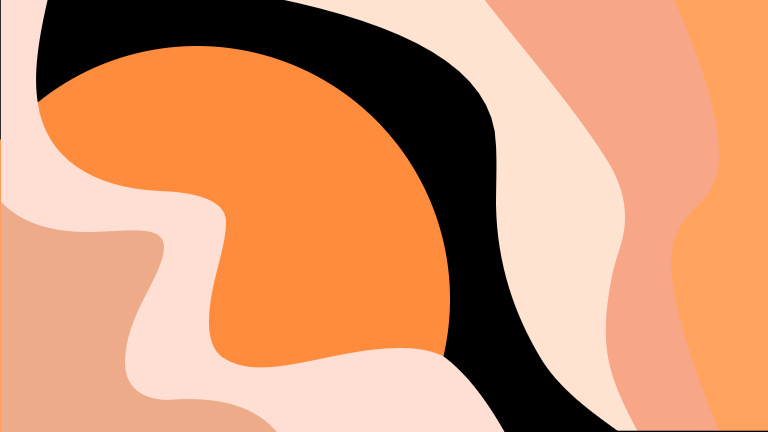
This background is drawn by a WebGL 2 fragment shader. Its source:

```glsl
#version 300 es
precision highp float;

uniform vec2 u_resolution;
out vec4 fragColor;

#define CANVAS_HEIGHT 432.0
#define CURVE_STEPS 16
#define MARGIN vec2(0.8, 1.3)
#define DISK vec3(197.0, 133.0, 253.0)
#define BLACK vec3(0.0)
#define ORANGE vec3(1.0, 0.55, 0.24)
#define AMBER vec3(1.0, 0.64, 0.37)
#define SALMON vec3(0.97, 0.65, 0.53)
#define CREAM vec3(1.0, 0.89, 0.82)
#define PINK vec3(1.0, 0.87, 0.83)
#define TAN vec3(0.93, 0.67, 0.54)

// Path state: sample point, pen, pixel size, squared distance and side
vec2 point, pen;
float pixel, nearest, side;

void moveTo(vec2 start) {
    pen = start;
    nearest = 1e9;
    side = -1.0;
}

// Straight piece: updates the distance and flips side at each crossing
void lineTo(vec2 end) {
    vec2 along = end - pen, rel = point - pen;
    vec2 gap = rel - along * clamp(dot(rel, along) / dot(along, along), 0.0, 1.0);
    nearest = min(nearest, dot(gap, gap));
    if ((pen.y > point.y) != (end.y > point.y)
        && rel.x < along.x * rel.y / along.y) side = -side;
    pen = end;
}

// Cubic Bezier from the pen to end
void curveTo(vec2 c1, vec2 c2, vec2 end) {
    vec2 start = pen;
    for (int i = 1; i <= CURVE_STEPS; i++) {
        float t = float(i) / float(CURVE_STEPS), s = 1.0 - t;
        lineTo(s * s * s * start + 3.0 * s * t * (s * c1 + t * c2) + t * t * t * end);
    }
}

float coverage(float inset) {
    return clamp(0.5 + inset / pixel, 0.0, 1.0);
}

// Coverage of the area to the left of the path
float leftOfPath() {
    return coverage(side * sqrt(nearest));
}

float salmonBand() {
    moveTo(vec2(672, 438));
    curveTo(vec2(696, 382), vec2(719, 322), vec2(719, 278));
    curveTo(vec2(719, 254), vec2(711, 240), vec2(697, 226));
    curveTo(vec2(680, 209), vec2(671, 194), vec2(671, 168));
    curveTo(vec2(672, 127), vec2(694, 62), vec2(721, -4));
    return leftOfPath();
}

float creamBand() {
    moveTo(vec2(480, 438));
    curveTo(vec2(525, 380), vec2(572, 327), vec2(605, 275));
    curveTo(vec2(618, 255), vec2(625, 236), vec2(625, 214));
    curveTo(vec2(625, 192), vec2(616, 177), vec2(612, 156));
    curveTo(vec2(608, 134), vec2(605, 117), vec2(606, 94));
    curveTo(vec2(607, 57), vec2(624, 27), vec2(640, -4));
    return leftOfPath();
}

float blackBand() {
    moveTo(vec2(275, 434));
    curveTo(vec2(400, 408), vec2(495, 366), vec2(496, 286));
    curveTo(vec2(497, 267), vec2(496, 247), vec2(496, 227));
    curveTo(vec2(497, 167), vec2(515, 117), vec2(540, 75));
    curveTo(vec2(559, 43), vec2(590, 21), vec2(622, -2));
    return leftOfPath();
}

float pinkWave() {
    moveTo(vec2(49, 438));
    curveTo(vec2(38, 392), vec2(33, 357), vec2(38, 328));
    curveTo(vec2(46, 274), vec2(92, 244), vec2(160, 241));
    curveTo(vec2(190, 240), vec2(226, 234), vec2(226, 210));
    curveTo(vec2(226, 182), vec2(209, 147), vec2(209, 110));
    curveTo(vec2(209, 94), vec2(213, 82), vec2(222, 75));
    curveTo(vec2(262, 47), vec2(330, 84), vec2(400, 84));
    curveTo(vec2(416, 84), vec2(430, 82), vec2(443, 76));
    curveTo(vec2(468, 58), vec2(490, 27), vec2(509, -8));
    return leftOfPath();
}

float tanWave() {
    moveTo(vec2(-4, 236));
    curveTo(vec2(15, 212), vec2(45, 200), vec2(88, 200));
    curveTo(vec2(125, 200), vec2(164, 209), vec2(164, 185));
    curveTo(vec2(164, 157), vec2(125, 117), vec2(125, 70));
    curveTo(vec2(125, 44), vec2(142, 33), vec2(167, 32));
    curveTo(vec2(215, 36), vec2(256, 28), vec2(280, -4));
    return leftOfPath();
}

void main() {
    pixel = CANVAS_HEIGHT / u_resolution.y;
    point = gl_FragCoord.xy * pixel;

    // Right-hand bands, ending just above the bottom edge
    vec3 color = mix(AMBER, SALMON, salmonBand());
    color = mix(color, CREAM, creamBand());
    color = mix(color, BLACK, blackBand());
    color = mix(BLACK, color, coverage(point.y - MARGIN.y));

    // Disk, then the waves, starting just inside the left edge
    color = mix(color, ORANGE, coverage(DISK.z - distance(point, DISK.xy)));
    float inside = coverage(point.x - MARGIN.x);
    color = mix(color, PINK, pinkWave() * inside);
    color = mix(color, TAN, tanWave() * inside);
    fragColor = vec4(color, 1.0);
}
```
